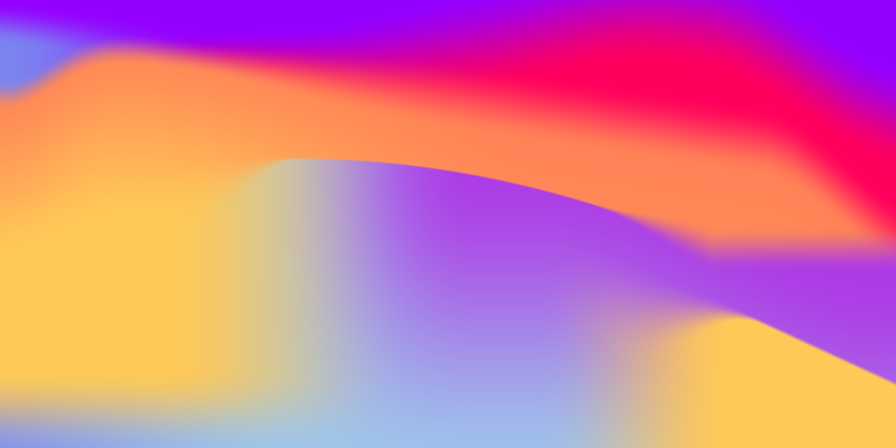
Give the GLSL for this background, as a Shadertoy shader.

```glsl
const vec3 VIOLET   = vec3(0.58, 0.00, 1.00);
const vec3 PINK     = vec3(1.00, 0.00, 0.36);
const vec3 CORAL    = vec3(1.00, 0.50, 0.34);
const vec3 YELLOW   = vec3(1.00, 0.79, 0.34);
const vec3 LAVENDER = vec3(0.48, 0.52, 0.94);
const vec3 SKY      = vec3(0.62, 0.78, 0.92);
const vec3 PURPLE   = vec3(0.68, 0.23, 0.90);

const float RIDGE_APEX  = 0.33;   // where the ridge is highest
const float RIDGE_DEPTH = 0.354;  // depth of that apex below the top
const float RIDGE_BEND  = 0.93;
const float RIDGE_FLOOR = 0.555;  // depth where the ridge levels out
const float CRISP       = 0.003;  // half width of the sharp edge

float bump(float x, float centre, float width) {
    float t = (x - centre) / width;
    return exp(-t * t);
}

// Soft step of given half width around a centre
float blend(float centre, float halfWidth, float x) {
    return smoothstep(centre - halfWidth, centre + halfWidth, x);
}

// Violet, pink, coral and yellow bands; p.y is depth from the top
vec3 upperBands(vec2 p) {
    float pinkLine = 0.10 + 0.03 * bump(p.x, 0.38, 0.13)
                   - 0.07 * bump(p.x, 0.72, 0.14)
                   + 0.17 * smoothstep(0.80, 1.03, p.x);
    float coralLine = 0.06 + 0.30 * p.x + 0.15 * bump(p.x, 0.0, 0.08)
                    + 0.20 * smoothstep(0.85, 1.05, p.x);
    float pinkSoft = mix(0.04, 0.12, smoothstep(0.20, 0.55, p.x));
    float coralSoft = mix(0.035, 0.08, smoothstep(0.20, 0.50, p.x));

    float pink = blend(pinkLine, pinkSoft, p.y) * smoothstep(0.10, 0.35, p.x);
    float haze = smoothstep(0.0, 0.10, p.y - 0.25 * p.x)
               * (1.0 - smoothstep(0.0, 0.25, p.x));
    float warmth = smoothstep(-0.10, 0.45, p.y - coralLine)
                 * mix(1.0, 0.2, smoothstep(0.20, 0.60, p.x));

    vec3 color = mix(VIOLET, PINK, pink);
    color = mix(color, LAVENDER, haze);
    return mix(color, mix(CORAL, YELLOW, warmth), blend(coralLine, coralSoft, p.y));
}

// Purple valley over a pale floor, with a yellow glow on either side
vec3 lowerField(vec2 p) {
    float fall = p.y - 0.25 * smoothstep(0.60, 1.0, p.x);
    float purple = smoothstep(0.27, 0.53, p.x) * (1.0 - smoothstep(0.35, 1.10, fall));
    vec3 pale = mix(LAVENDER, SKY, smoothstep(-0.15, 0.35, p.x));
    vec3 color = mix(pale, PURPLE, purple);

    float leftGlow = (1.0 - smoothstep(0.18, 0.46, p.x))
                   * (1.0 - smoothstep(0.82, 1.02, p.y));
    color = mix(color, YELLOW, leftGlow);

    float slope = 0.638 + 0.92 * (p.x - 0.768);
    float slopeSoft = 0.012 + 0.20 * (1.0 - smoothstep(0.70, 0.85, p.x));
    float rightGlow = smoothstep(0.60, 0.82, p.x)
                    * smoothstep(slope, slope + slopeSoft, p.y);
    return mix(color, YELLOW, rightGlow);
}

void mainImage(out vec4 fragColor, in vec2 fragCoord) {
    vec2 p = fragCoord / iResolution.xy;
    p.y = 1.0 - p.y;

    // The ridge is crisp in the middle and melts away at both ends
    float offset = p.x - RIDGE_APEX;
    float ridge = min(RIDGE_DEPTH + RIDGE_BEND * offset * offset, RIDGE_FLOOR);
    float leftMelt = 1.0 - smoothstep(0.20, 0.33, p.x);
    float rightMelt = smoothstep(0.66, 0.80, p.x);
    float softness = CRISP + 0.10 * leftMelt + 0.05 * rightMelt;
    ridge += 0.08 * leftMelt;

    vec3 color = mix(upperBands(p), lowerField(p), blend(ridge, softness, p.y));
    fragColor = vec4(color, 1.0);
}
```
